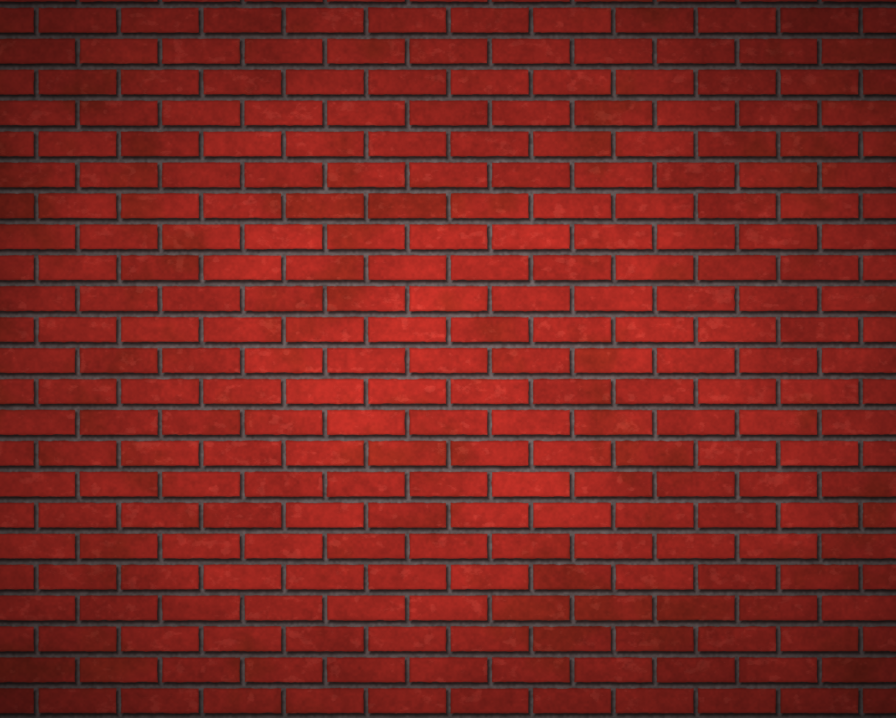
Reproduce this texture procedurally as a WebGL 1 fragment shader.

```glsl
precision highp float;

uniform vec2 u_resolution;

// Layout, in units of one course height
const float COURSES = 23.21;
const float BRICK_PITCH = 2.665;
const vec2 JOINT = vec2(0.15, 0.20);
const vec2 WALL_ORIGIN = vec2(1.172, 0.057);
const float CORNER_RADIUS = 0.025;
const float EDGE_WEAR = 0.045;

// Light and colour
const vec3 BRICK_RED = vec3(0.715, 0.182, 0.148);
const vec3 BRICK_BROWN = vec3(0.57, 0.175, 0.105);
const vec3 MORTAR_GREY = vec3(0.42, 0.365, 0.36);
const vec3 SHADOW_TINT = vec3(0.44, 0.37, 0.36);
const vec2 SHADOW_SHIFT = vec2(0.05, -0.085);
const float SHADOW_BLUR = 0.07;
const float VIGNETTE = 0.44;

// Strength of the variation
const float BRICK_VARIATION = 0.10;
const float STAIN_VARIATION = 0.30;
const float GRAIN_VARIATION = 0.20;
const float SCUFF_STRENGTH = 0.07;

float hash(vec2 p) {
  vec3 q = fract(vec3(p.xyx) * 0.1031);
  q += dot(q, q.yzx + 33.33);
  return fract((q.x + q.y) * q.z);
}

float noise(vec2 p) {
  vec2 i = floor(p);
  vec2 f = fract(p);
  f = f * f * (3.0 - 2.0 * f);
  float low = mix(hash(i), hash(i + vec2(1.0, 0.0)), f.x);
  float high = mix(hash(i + vec2(0.0, 1.0)), hash(i + vec2(1.0, 1.0)), f.x);
  return mix(low, high, f.y);
}

float fbm(vec2 p) {
  float sum = 0.0;
  float weight = 0.5;
  for (int i = 0; i < 4; i++) {
    sum += weight * noise(p);
    p = p * 2.03 + 17.3;
    weight *= 0.5;
  }
  return sum / 0.9375;
}

// Running bond: odd courses shift by half a brick
vec2 bondCoord(vec2 p) {
  float course = floor(p.y);
  return vec2(p.x / BRICK_PITCH + 0.5 * mod(course, 2.0), p.y);
}

// Signed distance to the nearest brick face, negative inside
float brickDistance(vec2 p) {
  vec2 local = (fract(bondCoord(p)) - 0.5) * vec2(BRICK_PITCH, 1.0);
  vec2 halfSize = 0.5 * (vec2(BRICK_PITCH, 1.0) - JOINT);
  vec2 d = abs(local) - halfSize + CORNER_RADIUS;
  return length(max(d, 0.0)) + min(max(d.x, d.y), 0.0) - CORNER_RADIUS;
}

void main() {
  float pixel = COURSES / u_resolution.y;
  vec2 p = gl_FragCoord.xy * pixel - WALL_ORIGIN;
  vec2 surface = p + 40.0;

  float grain = fbm(surface * 4.5);
  float stain = fbm(surface * vec2(0.42, 0.34));
  float speckle = noise(surface * 11.0);

  // Brick face with its own tone, stains, grain and pale scuffs
  float tone = hash(floor(bondCoord(p)) + 50.0) - 0.5;
  float brown = smoothstep(0.48, 0.78, fbm(surface * 0.6 + 90.0));
  vec3 brick = mix(BRICK_RED, BRICK_BROWN, 0.55 * brown);
  brick *= 1.0 + BRICK_VARIATION * tone + STAIN_VARIATION * (stain - 0.5)
         + GRAIN_VARIATION * (grain - 0.5) + 0.07 * (speckle - 0.5);
  float scuff = smoothstep(0.60, 0.80, fbm(surface * vec2(2.6, 3.4) + 31.0));
  brick += SCUFF_STRENGTH * scuff * vec3(0.9, 0.7, 0.6);

  // Mortar, darkened by the shadow each brick casts down and right
  float shadowDistance = brickDistance(p - SHADOW_SHIFT);
  float shadow = 1.0 - smoothstep(-SHADOW_BLUR, SHADOW_BLUR, shadowDistance);
  vec3 mortar = MORTAR_GREY * (0.75 + 0.3 * grain + 0.2 * speckle);
  mortar *= mix(vec3(1.0), SHADOW_TINT, shadow);

  // Worn, softened brick outline
  float edge = brickDistance(p) + EDGE_WEAR * (grain - 0.5);
  float soft = max(0.8 * pixel, 0.03);
  float face = 1.0 - smoothstep(-soft, soft, edge);
  brick *= mix(0.88, 1.0, smoothstep(0.0, 0.09, -edge));
  vec3 color = mix(mortar, brick, face);

  // Light falls off towards the corners
  vec2 fromCentre = 2.0 * gl_FragCoord.xy / u_resolution - 1.0;
  color *= exp(-VIGNETTE * dot(fromCentre, fromCentre));

  gl_FragColor = vec4(color, 1.0);
}
```
